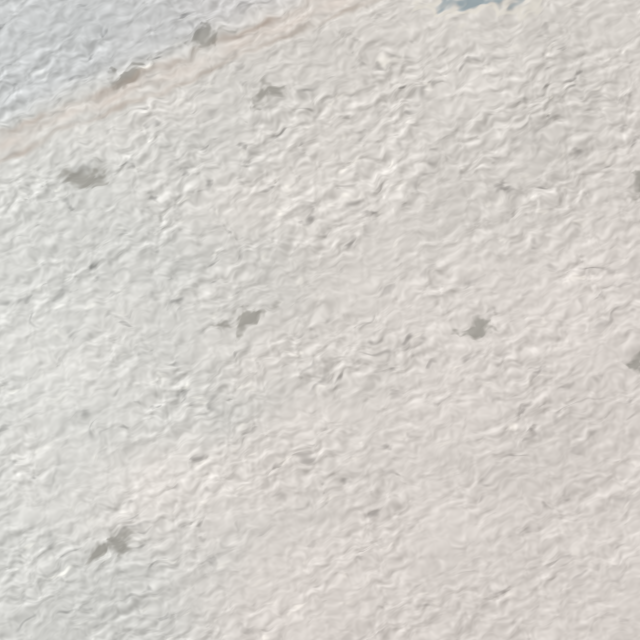
A Shadertoy shader for this texture:

```glsl
// Pale weathered stone: slanted chips and hollows over a soft warm and cool ground.
// Stretched gradient noise gives a height field, lit by an offset difference;
// a worn brown seam, blue stains and a few ragged pits are layered on top.

vec2 hash2(vec2 p) {
    p = vec2(dot(p, vec2(127.1, 311.7)), dot(p, vec2(269.5, 183.3)));
    return fract(sin(p) * 43758.55);
}

float gradientNoise(vec2 p) {
    vec2 i = floor(p), f = fract(p);
    vec2 u = f * f * f * (f * (f * 6.0 - 15.0) + 10.0);
    vec2 e = vec2(0.0, 1.0);
    float a = dot(hash2(i) * 2.0 - 1.0, f);
    float b = dot(hash2(i + e.yx) * 2.0 - 1.0, f - e.yx);
    float c = dot(hash2(i + e.xy) * 2.0 - 1.0, f - e.xy);
    float d = dot(hash2(i + e.yy) * 2.0 - 1.0, f - e.yy);
    return mix(mix(a, b, u.x), mix(c, d, u.x), u.y);
}

float fbm(vec2 p) {
    float sum = 0.0, amp = 1.0;
    for (int i = 0; i < 3; i++) {
        sum += amp * gradientNoise(p);
        p = p * 2.03 + 17.3;
        amp *= 0.55;
    }
    return sum;
}

// Chipped surface height, longer along the slant than across it
float chipHeight(vec2 q) {
    return fbm(q * vec2(30.0, 50.0));
}

// A few ragged dark pits, at most one per grid cell
float pits(vec2 q) {
    vec2 g = q * 6.0, cell = floor(g);
    float ragged = 0.22 * fbm(q * vec2(30.0, 45.0));
    float dark = 0.0;
    for (int y = -1; y <= 1; y++)
    for (int x = -1; x <= 1; x++) {
        vec2 id = cell + vec2(x, y);
        vec2 rnd = hash2(id + 41.0);
        vec2 d = (g - id - 0.2 - 0.6 * hash2(id)) * vec2(0.6, 1.2);
        float radius = 0.07 + 0.07 * rnd.y;
        dark += step(rnd.x, 0.14) * (1.0 - smoothstep(radius * 0.2, radius * 1.5, length(d) + ragged));
    }
    return min(dark, 1.0);
}

void mainImage(out vec4 fragColor, in vec2 fragCoord) {
    vec2 uv = fragCoord / iResolution.xy;

    // Slanted axes, x along the grain, bent by coarse and fine noise
    vec2 along = vec2(cos(0.45), sin(0.45));
    vec2 grain = vec2(dot(uv, along), dot(uv, vec2(-along.y, along.x)));
    vec2 q = grain + 0.014 * vec2(gradientNoise(uv * 13.0), gradientNoise(uv * 13.0 + 37.0));
    q += 0.009 * vec2(gradientNoise(uv * 42.0 + 11.0), gradientNoise(uv * 42.0 + 53.0));

    // Ground tone with cool left side and faintly rosy lower right
    float broad = fbm(grain * vec2(3.0, 5.0) + 9.0);
    float patchy = fbm(grain * vec2(9.0, 14.0) + 31.0);
    float cool = smoothstep(0.55, 0.0, uv.x + 0.25 * broad);
    float rosy = smoothstep(0.1, 0.9, uv.x - uv.y + 0.3 + 0.3 * broad);
    vec3 col = vec3(0.836, 0.818, 0.794) + 0.045 * broad + 0.03 * patchy;
    col += cool * vec3(-0.012, 0.007, 0.014) + rosy * vec3(0.008, 0.0, 0.001);
    col += 0.025 * exp(-14.0 * dot(uv - vec2(0.12, 0.5), uv - vec2(0.12, 0.5)));

    // Lit relief, stronger in rough patches
    float rough = smoothstep(-0.45, 0.5, fbm(grain * vec2(6.0, 9.0) + 3.0));
    rough = mix(0.55, 1.4, rough) * (1.0 - 0.3 * rosy);
    float relief = chipHeight(q) - chipHeight(q + vec2(-0.003, 0.0065));
    col += 0.155 * rough * relief;
    col += 0.055 * gradientNoise(q * vec2(85.0, 125.0));

    // Ragged dark hollows with thin tails, and pale flakes
    float hollow = smoothstep(0.24, 0.75, fbm(q * vec2(24.0, 46.0) + 71.0));
    float flake = smoothstep(0.25, 0.75, fbm(q * vec2(26.0, 48.0) + 23.0));
    float crease = 1.0 - smoothstep(0.0, 0.09, abs(gradientNoise(q * vec2(15.0, 30.0) + 7.0)));
    crease *= smoothstep(0.1, 0.45, gradientNoise(q * vec2(17.0, 24.0) + 61.0));
    col -= hollow * rough * vec3(0.165, 0.163, 0.158);
    col -= crease * rough * vec3(0.095, 0.093, 0.09);
    col += flake * rough * vec3(0.085, 0.084, 0.075);
    col = mix(col, vec3(0.54, 0.53, 0.50), 0.65 * pits(q));

    // Worn brown seam with a peach lip, slightly cooler stone beyond it
    float seam = q.y + 0.05 * uv.x - 0.705;
    float wear = clamp(0.55 + 1.1 * gradientNoise(grain * vec2(18.0, 40.0)), 0.0, 1.0);
    col = mix(col, col * vec3(0.955, 0.965, 0.985), smoothstep(0.0, 0.05, seam));
    col = mix(col, vec3(0.86, 0.79, 0.74), 0.5 * wear * exp(-pow((seam + 0.011) / 0.011, 2.0)));
    col = mix(col, vec3(0.62, 0.55, 0.50), 0.6 * wear * exp(-pow((seam - 0.004) / 0.006, 2.0)));
    col = mix(col, vec3(0.66, 0.60, 0.55), 0.5 * wear * exp(-pow((seam + 0.028) / 0.005, 2.0)));

    // Blue stains with cream rims near the top edge
    vec2 stainPos = (uv - vec2(0.75, 0.995)) / vec2(0.10, 0.035);
    float stain = 0.8 - length(stainPos) + 1.3 * fbm(q * vec2(13.0, 26.0) + 5.0);
    float rim = smoothstep(-0.15, 0.1, stain) - smoothstep(0.1, 0.35, stain);
    col = mix(col, vec3(0.90, 0.88, 0.83), 0.55 * rim);
    col = mix(col, vec3(0.52, 0.59, 0.62), 0.75 * smoothstep(0.2, 0.5, stain));

    fragColor = vec4(clamp(col, 0.0, 1.0), 1.0);
}
```
